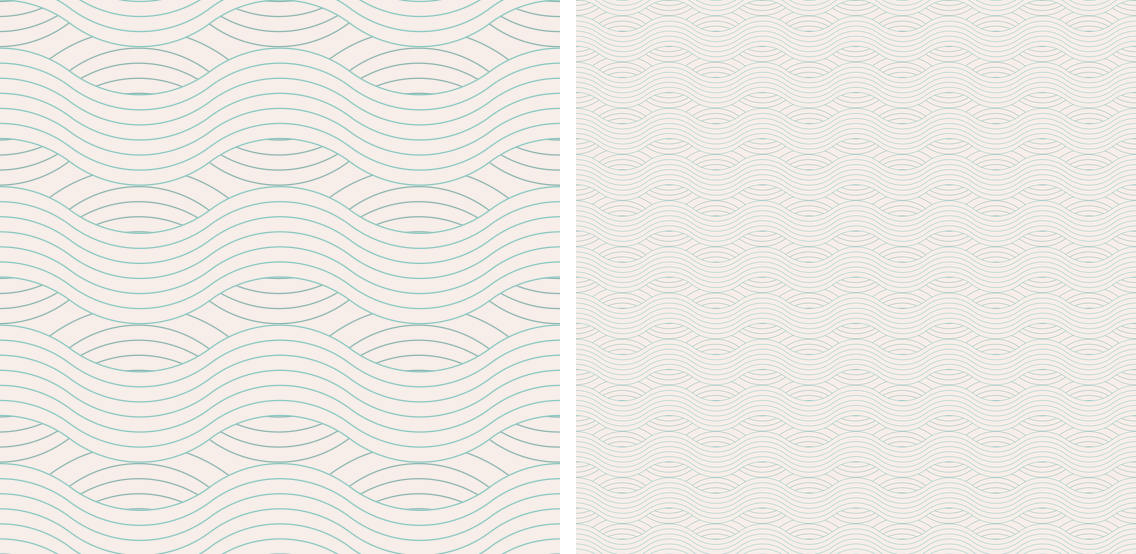
Left: one tile. Right: repeated 3 by 3.
Reproduce this pattern procedurally as a Shadertoy shader.

```glsl
// Seamless bands of fine arc-shaped waves, laid over a second set half a wave out of step.

// Lengths are in wavelengths, so one wave is 1.0 wide.
const vec2  REPEATS     = vec2(2.0, 4.0);   // waves across, bands down
const float ROW         = 0.4948;           // distance between bands
const float BAND_Y      = 0.0781;           // height of the first band's centre
const float AMPLITUDE   = 0.0833;
const float LINE_GAP    = 0.0538;
const float SIDE_LINES  = 3.0;              // lines on each side of the centre line
const float LINE_WIDTH  = 0.0047;
const float BACK_SHIFT  = 0.495;            // sideways offset of the rear bands
const float HOOD_RADIUS = 0.529;            // flatter arc above each rear band
const float HOOD_RISE   = 0.3117;           // its crest above the band centre

const vec3 PAPER      = vec3(0.969, 0.933, 0.914);
const vec3 FRONT_LINE = vec3(0.545, 0.785, 0.760);
const vec3 BACK_LINE  = vec3(0.560, 0.715, 0.695);

// Radius of an arc that rises AMPLITUDE over a quarter wave.
const float WAVE_RADIUS = (0.0625 + AMPLITUDE * AMPLITUDE) / (2.0 * AMPLITUDE);

// Arc at offset x from its crest: drop below the crest, cosine of its slope.
vec2 arc(float x, float radius) {
    float rise = sqrt(radius * radius - x * x);
    return vec2(radius - rise, rise / radius);
}

// Distance to the nearest crest, 0 to 0.5.
float crestDistance(float x) {
    return abs(fract(x + 0.5) - 0.5);
}

// Wraps a vertical offset to the nearest band.
float wrapRow(float y) {
    return mod(y + 0.5 * ROW, ROW) - 0.5 * ROW;
}

// Band of parallel waves: x = distance to the nearest line, y = signed distance to the band.
vec2 waveBand(vec2 p) {
    float t = crestDistance(p.x);
    float side = t < 0.25 ? 1.0 : -1.0;
    vec2 curve = arc(min(t, 0.5 - t), WAVE_RADIUS);
    float offset = wrapRow(p.y - BAND_Y - side * (AMPLITUDE - curve.x));
    float line = clamp(floor(offset / LINE_GAP + 0.5), -SIDE_LINES, SIDE_LINES);
    return curve.y * vec2(abs(offset - line * LINE_GAP),
                          abs(offset) - SIDE_LINES * LINE_GAP);
}

// Distance to the single arc above a band.
float hoodLine(vec2 p) {
    vec2 curve = arc(crestDistance(p.x), HOOD_RADIUS);
    return abs(wrapRow(p.y - BAND_Y - HOOD_RISE + curve.x)) * curve.y;
}

// Smooth coverage of a shape from its signed distance.
float coverage(float dist, float pixel) {
    return clamp(0.5 - dist / pixel, 0.0, 1.0);
}

void mainImage(out vec4 fragColor, in vec2 fragCoord) {
    vec2 p = fragCoord / iResolution.xy * REPEATS * vec2(1.0, ROW);
    float pixel = REPEATS.x / iResolution.x;
    float halfWidth = 0.5 * LINE_WIDTH;

    // Rear bands
    vec2 q = p - vec2(BACK_SHIFT, 0.0);
    float backDist = min(waveBand(q).x, hoodLine(q));
    vec3 color = mix(PAPER, BACK_LINE, coverage(backDist - halfWidth, pixel));

    // Front bands hide the rear ones
    vec2 front = waveBand(p);
    color = mix(color, PAPER, coverage(front.y, pixel));
    color = mix(color, FRONT_LINE, coverage(front.x - halfWidth, pixel));

    fragColor = vec4(color, 1.0);
}
```
